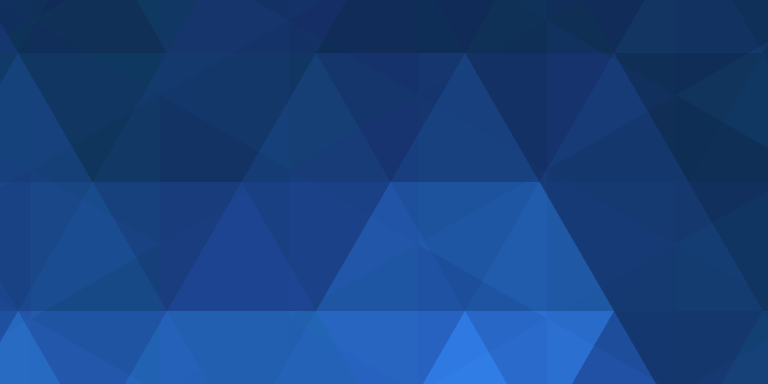
Reproduce this background procedurally as a WebGL 2 fragment shader.

```glsl
#version 300 es
precision highp float;
// Low-poly blue backdrop: flat equilateral facets coloured by a vertical ramp
// with a glow low in the middle and a shaded right side. A second triangle
// grid, turned a quarter, lays faint tints with crossing edges over it.

uniform vec2 u_resolution;
out vec4 fragColor;

#define SIDE 0.388                       // triangle side, in canvas heights
#define FACET_ORIGIN vec2(1.211, 0.190)  // a vertex of the main grid
#define TINT_ORIGIN vec2(1.0885, 0.3646) // a vertex of the turned grid
#define FACET_JITTER 0.17                // brightness spread of the facets
#define TINT_JITTER 0.09                 // brightness spread of the tints
#define HUE_JITTER 0.025                 // drift between teal and violet
#define GLOW 0.30
#define SHADE 0.40
#define SAMPLES 3                        // antialiasing samples per axis

const float ROW_HEIGHT = 0.8660254;      // height of a unit triangle
const vec3 NAVY = vec3(0.062, 0.178, 0.340);
const vec3 ROYAL = vec3(0.110, 0.300, 0.590);
const vec3 AZURE = vec3(0.182, 0.510, 0.900);

// Two random values in 0..1 for a cell.
vec2 hash2(vec3 cell) {
    vec3 h = fract(cell * vec3(0.1031, 0.1030, 0.0973));
    h += dot(h, h.yzx + 33.33);
    return fract((h.xx + h.yz) * h.zy);
}

// Finds the triangle holding p: xy = lattice cell, z = 0 or 1 for its half.
vec3 triangleCell(vec2 p) {
    float v = p.y / ROW_HEIGHT;
    vec2 lattice = vec2(p.x - 0.5 * v, v);
    vec2 f = fract(lattice);
    return vec3(floor(lattice), step(1.0, f.x + f.y));
}

vec2 triangleCentre(vec3 cell) {
    vec2 lattice = cell.xy + (1.0 + cell.z) / 3.0;
    return vec2(lattice.x + 0.5 * lattice.y, lattice.y * ROW_HEIGHT);
}

// Large-scale brightness at a point of the canvas.
float lightAt(vec2 p) {
    float depth = clamp(1.0 - p.y, 0.0, 1.0);
    float offset = (p.x - 1.2) / 0.33;
    float glow = GLOW * exp(-offset * offset);
    float shade = SHADE * smoothstep(1.35, 1.8, p.x);
    return 0.06 + 0.62 * pow(depth, 1.45) + depth * (glow - shade);
}

vec3 blueRamp(float t) {
    t = clamp(t, 0.0, 1.0);
    return t < 0.5 ? mix(NAVY, ROYAL, 2.0 * t) : mix(ROYAL, AZURE, 2.0 * t - 1.0);
}

vec3 backdrop(vec2 p) {
    // Main facets, each lit evenly from its centre
    vec3 facet = triangleCell((p - FACET_ORIGIN) / SIDE);
    vec2 centre = triangleCentre(facet) * SIDE + FACET_ORIGIN;
    vec2 facetRnd = hash2(facet + 17.0) - 0.5;

    // Turned grid of faint tints
    vec3 tint = triangleCell((p - TINT_ORIGIN).yx / SIDE);
    vec2 tintRnd = hash2(tint + 53.0) - 0.5;

    float light = lightAt(centre) + FACET_JITTER * facetRnd.x + TINT_JITTER * tintRnd.x;
    float hue = HUE_JITTER * (facetRnd.y + tintRnd.y);
    return blueRamp(light) + hue * vec3(-0.5, 0.8, -0.6);
}

void main() {
    // Average a small grid of samples to smooth the facet edges
    vec3 sum = vec3(0.0);
    for (int j = 0; j < SAMPLES; j++) {
        for (int i = 0; i < SAMPLES; i++) {
            vec2 offset = (vec2(i, j) + 0.5) / float(SAMPLES) - 0.5;
            sum += backdrop((gl_FragCoord.xy + 1.3 * offset) / u_resolution.y);
        }
    }
    fragColor = vec4(sum / float(SAMPLES * SAMPLES), 1.0);
}
```
